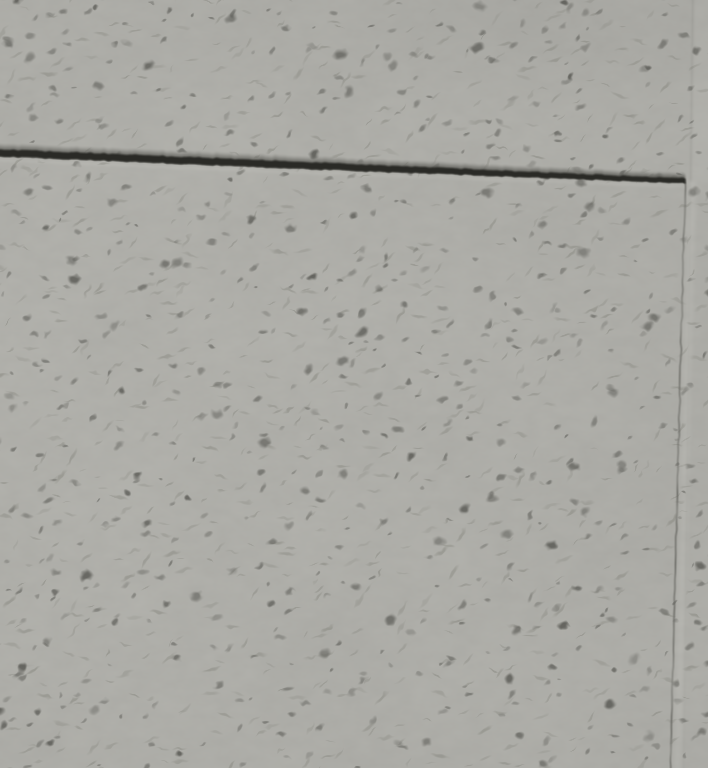
Give the GLSL for this texture, as a Shadertoy shader.

```glsl
float hash(vec2 cell, float seed) {
    vec3 q = fract(vec3(cell.xyx) * vec3(0.1031, 0.1030, 0.0973) + seed * 0.137);
    q += dot(q, q.yzx + 33.33);
    return fract((q.x + q.y) * q.z);
}

float valueNoise(vec2 p, float seed) {
    vec2 cell = floor(p);
    vec2 f = fract(p);
    f = f * f * (3.0 - 2.0 * f);
    float low = mix(hash(cell, seed), hash(cell + vec2(1, 0), seed), f.x);
    float high = mix(hash(cell + vec2(0, 1), seed), hash(cell + vec2(1, 1), seed), f.x);
    return mix(low, high, f.y);
}

float fbm(vec2 p, float seed) {
    float sum = 0.0;
    float gain = 0.5;
    for (int i = 0; i < 4; i++) {
        sum += gain * valueNoise(p, seed + float(i));
        p = mat2(0.8, -0.6, 0.6, 0.8) * p * 2.03;
        gain *= 0.5;
    }
    return sum;
}

// Scattered oval flecks, jittered inside a square grid
float flecks(vec2 p, float cellSize, vec2 radius, float density, float seed) {
    vec2 home = floor(p / cellSize);
    float cover = 0.0;
    for (int j = -1; j <= 1; j++) {
        for (int i = -1; i <= 1; i++) {
            vec2 cell = home + vec2(i, j);
            if (hash(cell, seed) > density) continue;
            vec2 jitter = vec2(hash(cell, seed + 1.0), hash(cell, seed + 2.0));
            vec2 d = p - (cell + jitter) * cellSize;
            float angle = mix(-0.4, 1.1, hash(cell, seed + 3.0));
            float c = cos(angle);
            float s = sin(angle);
            vec2 size = radius * mix(0.55, 1.25, hash(cell, seed + 4.0));
            vec2 local = vec2(c * d.x + s * d.y, c * d.y - s * d.x) / size;
            float strength = mix(0.4, 1.0, hash(cell, seed + 5.0));
            cover = max(cover, strength * (1.0 - smoothstep(0.35, 1.45, length(local))));
        }
    }
    return cover;
}

// Soft-edged band centred on zero
float band(float d, float halfWidth, float blur) {
    return 1.0 - smoothstep(halfWidth - blur, halfWidth + blur, abs(d));
}

float grooveHeight(float x) {
    return 0.803 - 0.041 * x;
}

float seamPosition(float y) {
    return 0.873 + 0.025 * y;
}

vec3 stoneColor(vec2 p) {
    float light = 0.673 + 0.018 * exp(-5.0 * dot(p - vec2(0.25, 0.55), p - vec2(0.25, 0.55)));
    light -= 0.018 * smoothstep(0.8, 1.0, p.y) * smoothstep(0.1, 0.8, p.x);
    light += 0.025 * (fbm(p * 7.0, 3.0) - 0.47);
    light += 0.022 * (fbm(p * vec2(55.0, 90.0), 11.0) - 0.47);
    vec3 color = light * vec3(1.0, 0.998, 0.968);

    // Fine streaks, small chips and larger dark grains
    vec2 wobble = 0.004 * vec2(valueNoise(p * 160.0, 5.0), valueNoise(p * 160.0, 6.0));
    vec2 q = p + wobble;
    float streaks = flecks(q, 0.026, vec2(0.0085, 0.0019), 0.6, 20.0);
    float chips = flecks(q, 0.029, vec2(0.0055, 0.0029), 0.52, 40.0);
    float grains = flecks(q, 0.058, vec2(0.0063, 0.0047), 0.48, 60.0);
    color = mix(color, vec3(0.54, 0.54, 0.51), 0.55 * streaks);
    color = mix(color, vec3(0.42, 0.42, 0.40), 0.75 * chips);
    return mix(color, vec3(0.34, 0.34, 0.32), 0.85 * grains);
}

// Vertical joint with a pale raised lip on its right
vec3 addSeam(vec3 color, vec2 p, float grooveY) {
    float below = 1.0 - smoothstep(-0.006, 0.002, p.y - grooveY);
    float rough = 0.0018 * (valueNoise(p * vec2(20.0, 90.0), 8.0) - 0.5);
    float d = p.x - seamPosition(p.y) + rough;
    float wear = mix(0.45, 0.85, valueNoise(vec2(2.0, p.y * 45.0), 9.0));
    color += 0.025 * band(d - 0.009, 0.005, 0.005) * below;
    color = mix(color, vec3(0.42, 0.42, 0.40), wear * band(d, 0.0012, 0.0018) * below);
    float outerEdge = p.x - 0.902 + 0.012 * (1.0 - p.y);
    color -= 0.035 * band(outerEdge, 0.001, 0.003) * (1.0 - 0.6 * below);
    return color + 0.012 * smoothstep(0.0, 0.006, outerEdge) * (1.0 - below);
}

// Dark horizontal joint: soft shaded top, crisp lit lower edge
vec3 addGroove(vec3 color, vec2 p, float grooveY) {
    float rough = 0.0016 * (valueNoise(p * vec2(170.0, 40.0), 7.0) - 0.5);
    float d = p.y - grooveY + rough;
    float extent = 1.0 - smoothstep(0.890, 0.895, p.x);
    float halfWidth = mix(0.0075, 0.0055, smoothstep(0.3, 0.89, p.x));
    float shade = smoothstep(-halfWidth - 0.001, -halfWidth + 0.002, d)
                * (1.0 - smoothstep(0.0, halfWidth + 0.005, d));
    float core = band(d + 0.002, halfWidth * 0.6, 0.0022);
    color += 0.02 * band(d + halfWidth + 0.004, 0.002, 0.003) * extent;
    color = mix(color, vec3(0.36, 0.36, 0.34), 0.85 * shade * extent);
    return mix(color, vec3(0.15, 0.15, 0.135), 0.94 * core * extent);
}

void mainImage(out vec4 fragColor, in vec2 fragCoord) {
    vec2 p = fragCoord / iResolution.y;
    float grooveY = grooveHeight(p.x);
    vec3 color = stoneColor(p);
    color = addSeam(color, p, grooveY);
    color = addGroove(color, p, grooveY);
    fragColor = vec4(clamp(color, 0.0, 1.0), 1.0);
}
```
